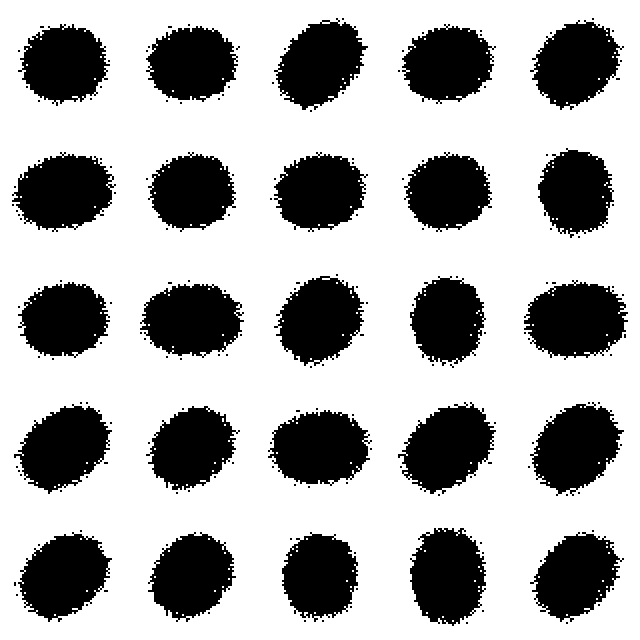
Give the GLSL for this pattern, as a three.js fragment shader.

```glsl
// Five by five grid of black tilted ovals on white, with grainy speckled edges.
varying vec2 vUv;

float hash(vec2 p) {
  return fract(sin(dot(p, vec2(127.1, 311.7))) * 43758.5453);
}

// Ink (1) or paper (0) for one square grain; grains are 64 to a cell.
float grainInk(vec2 grain) {
  vec2 cell = mod(floor(grain / 64.0), 5.0);
  vec2 local = mod(grain, 64.0);
  vec2 p = (local + 0.5) / 64.0 - 0.5;

  // Tilt falls into three groups: nearly level, diagonal, nearly upright.
  float group = hash(cell + 3.7);
  float tilt = 0.25 * hash(cell + 11.3)
             + 0.62 * step(0.46, group) + 0.85 * step(0.8, group);
  vec2 radii = vec2(mix(0.32, 0.395, hash(cell + 23.9)),
                    mix(0.272, 0.292, hash(cell + 41.1)));

  // Slightly squared oval.
  float c = cos(tilt), s = sin(tilt);
  vec2 q = abs(vec2(c * p.x + s * p.y, c * p.y - s * p.x)) / radii;
  float oval = pow(pow(q.x, 2.25) + pow(q.y, 2.25), 1.0 / 2.25);
  float dist = (oval - 1.0) * 0.32;

  // Long-tailed jitter, the same in every cell, leaves a few stray specks.
  float u = clamp(hash(local + 7.0), 0.0001, 0.9999);
  return step(dist, 0.01 * log(u / (1.0 - u)));
}

void main() {
  // Blend the four nearest grains across one screen pixel.
  vec2 pos = vUv * 320.0 - 0.5;
  vec2 grain = floor(pos);
  vec2 blend = clamp((fract(pos) - 0.5) / fwidth(pos) + 0.5, 0.0, 1.0);
  float low = mix(grainInk(grain), grainInk(grain + vec2(1.0, 0.0)), blend.x);
  float high = mix(grainInk(grain + vec2(0.0, 1.0)), grainInk(grain + 1.0), blend.x);
  gl_FragColor = vec4(vec3(1.0 - mix(low, high, blend.y)), 1.0);
}
```
